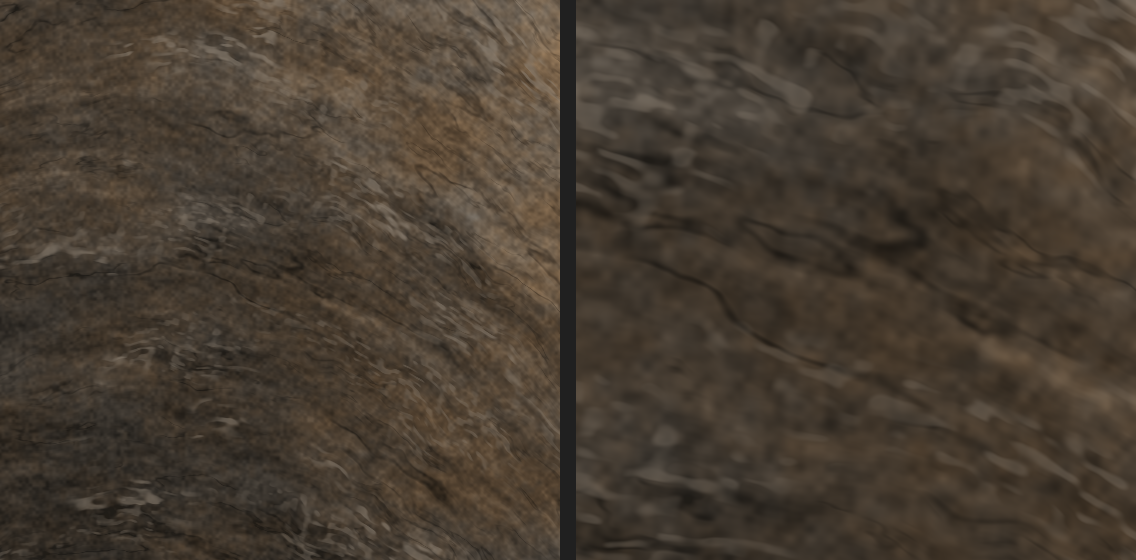
Left: the whole. Right: its middle third, enlarged.
This texture is drawn by a three.js fragment shader. Its source:

```glsl
// Weathered brown slate: arched rock layers with ledges, cracks, pale flecks and fine grain.
varying vec2 vUv;

const vec3 SHADOW_BROWN = vec3(0.125, 0.108, 0.088);
const vec3 MID_BROWN = vec3(0.315, 0.268, 0.220);
const vec3 PALE_BROWN = vec3(0.560, 0.490, 0.415);
const vec3 MINERAL_GREY = vec3(0.560, 0.515, 0.460);
const vec3 WARM_TINT = vec3(1.06, 0.99, 0.88);
const vec3 COOL_TINT = vec3(0.95, 1.01, 1.08);

float hash(vec2 cell) {
  return fract(sin(dot(cell, vec2(127.1, 311.7))) * 43758.5453);
}

float noise(vec2 p) {
  vec2 cell = floor(p);
  vec2 f = fract(p);
  f = f * f * (3.0 - 2.0 * f);
  float low = mix(hash(cell), hash(cell + vec2(1.0, 0.0)), f.x);
  float high = mix(hash(cell + vec2(0.0, 1.0)), hash(cell + vec2(1.0, 1.0)), f.x);
  return mix(low, high, f.y);
}

// Four octaves of noise, scaled to 0..1
float fbm(vec2 p) {
  float sum = 0.0;
  float weight = 0.533;
  for (int i = 0; i < 4; i++) {
    sum += weight * noise(p);
    p = p * 2.03 + vec2(17.3, 9.1);
    weight *= 0.5;
  }
  return sum;
}

// Bends the plane so that x runs along the rock layers and y across them
vec2 layerCoords(vec2 p) {
  float arch = 0.55 * (p.x - 0.18) * (p.x - 0.18);
  float waviness = 0.09 * (fbm(p * 3.5 + 40.0) - 0.5) + 0.025 * (fbm(p * 14.0) - 0.5);
  return vec2(p.x - 0.25 * p.y, p.y + arch + waviness);
}

// Height of the split layers, used for slanted lighting
float ledgeHeight(vec2 p) {
  vec2 q = layerCoords(p);
  return 0.6 * fbm(q * vec2(7.0, 19.0)) + 0.4 * fbm(q * vec2(19.0, 46.0) + 23.0);
}

// Thin broken lines where the noise crosses its middle value
float cracks(vec2 q, vec2 scale, float width) {
  float distanceToLine = abs(fbm(q * scale) - 0.5);
  float presence = smoothstep(0.48, 0.64, fbm(q * scale * 0.8 + 71.0));
  return presence * (1.0 - smoothstep(0.0, width, distanceToLine));
}

// Small pale chips gathered in patches
float flecks(vec2 q, vec2 scale, float cover) {
  float patches = smoothstep(cover, cover + 0.16, fbm(q * vec2(4.0, 9.0) + 5.0));
  return patches * smoothstep(0.52, 0.85, noise(q * scale + 31.0));
}

// Maps brightness to the rock palette
vec3 rockColor(float tone) {
  vec3 dark = mix(SHADOW_BROWN, MID_BROWN, smoothstep(0.0, 1.0, tone * 0.5 + 0.25) * 2.0 - 0.3125);
  dark = mix(SHADOW_BROWN, MID_BROWN, clamp(tone * 2.0, 0.0, 1.0));
  return mix(dark, PALE_BROWN, clamp(tone * 2.0 - 1.0, 0.0, 1.0));
}

void main() {
  vec2 p = vUv;
  vec2 q = layerCoords(p);

  // Broad light from the upper right, with darker bands in the layers
  float tone = 0.455 + 0.20 * (p.x - 0.5) + 0.23 * (p.y - 0.5);
  tone += 0.16 * smoothstep(0.65, 1.1, p.x) * smoothstep(0.25, 0.9, p.y);
  tone += 0.50 * (fbm(q * vec2(2.5, 8.0) + 3.0) - 0.5);
  tone += 0.34 * (fbm(q * vec2(12.0, 36.0) + 11.0) - 0.5);

  // Ledges lit across the layers
  vec2 lightStep = vec2(0.004, 0.007);
  tone += 0.62 * (ledgeHeight(p) - ledgeHeight(p + lightStep));

  // Soft speckled grain
  tone += 0.17 * (noise(p * 165.0) - 0.5) + 0.15 * (noise(p * 95.0 + 7.0) - 0.5);

  // Cracks
  tone -= 0.20 * cracks(q, vec2(4.0, 13.0), 0.040);
  tone -= 0.15 * cracks(q + 2.7, vec2(11.0, 32.0), 0.055);

  // Warm rust to the right, cool stains to the lower left
  float warmth = 0.45 + 0.5 * (p.x - 0.5) + 0.25 * (p.y - 0.5);
  warmth += 1.6 * (fbm(p * vec2(5.0, 8.0) + 60.0) - 0.5) + 0.4 * (noise(p * 80.0 + 19.0) - 0.5);
  vec3 color = rockColor(tone) * mix(COOL_TINT, WARM_TINT, clamp(warmth, 0.0, 1.0));

  // Pale mineral chips
  float chips = 0.55 * flecks(q, vec2(40.0, 125.0), 0.60);
  chips += 0.30 * flecks(q + 4.3, vec2(65.0, 150.0), 0.54);
  color = mix(color, MINERAL_GREY, clamp(chips, 0.0, 0.7));

  gl_FragColor = vec4(color, 1.0);
}
```
